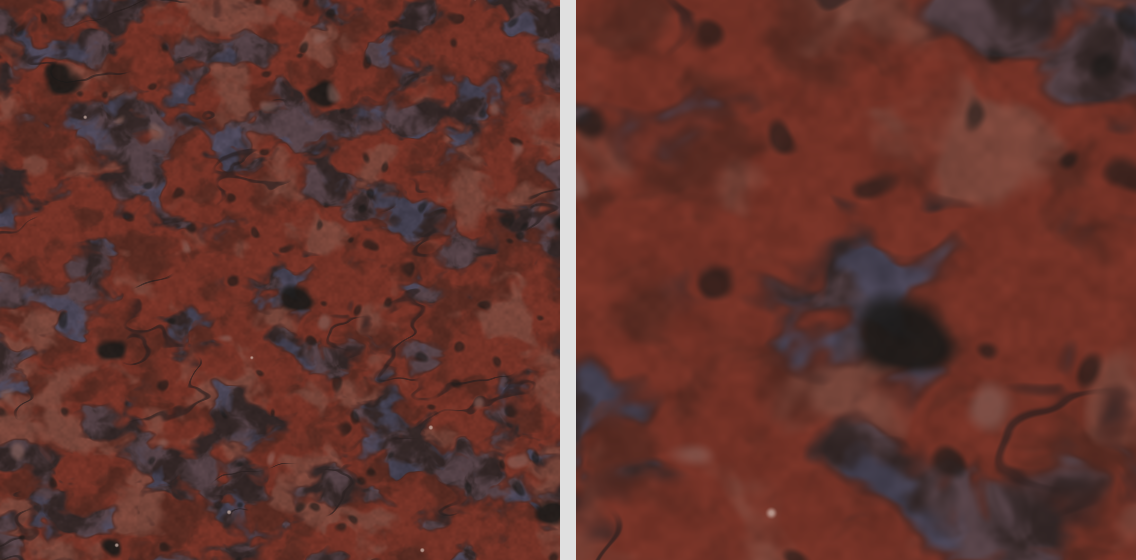
Left: the whole. Right: its middle third, enlarged.
Give the GLSL for this texture, as a WebGL 1 fragment shader.

```glsl
precision highp float;
// Polished red granite: mottled red feldspar with pink patches, smoky
// blue-grey quartz blotches, black mica grains, hairline cracks and glints.
// Warped value-noise layers are thresholded; small grains sit in jittered cells.
uniform vec2 u_resolution;

float hash(vec2 cell) {
  vec3 q = fract(vec3(cell.xyx) * 0.1031);
  q += dot(q, q.yzx + 33.33);
  return fract((q.x + q.y) * q.z);
}

float noise(vec2 p) {
  vec2 cell = floor(p);
  vec2 f = fract(p);
  f = f * f * (3.0 - 2.0 * f);
  float low = mix(hash(cell), hash(cell + vec2(1.0, 0.0)), f.x);
  float high = mix(hash(cell + vec2(0.0, 1.0)), hash(cell + 1.0), f.x);
  return mix(low, high, f.y);
}

float fbm(vec2 p) {
  float sum = 0.0;
  float weight = 0.533;
  for (int octave = 0; octave < 4; octave++) {
    sum += weight * noise(p);
    p = mat2(0.8, 0.6, -0.6, 0.8) * p * 2.03 + 17.3;
    weight *= 0.5;
  }
  return sum;
}

// Soft round grains, at most one per unit cell, with varied radius
float grains(vec2 p, float chance, float radius, float blur) {
  float cover = 0.0;
  for (int y = -1; y <= 1; y++) {
    for (int x = -1; x <= 1; x++) {
      vec2 cell = floor(p) + vec2(float(x), float(y));
      vec2 center = cell + vec2(hash(cell + 3.7), hash(cell + 91.2));
      float size = radius * mix(0.5, 1.0, hash(cell + 47.1));
      float inside = 1.0 - smoothstep(size - blur, size + blur, length(p - center));
      cover = max(cover, inside * step(hash(cell + 150.6), chance));
    }
  }
  return cover;
}

void main() {
  vec2 p = gl_FragCoord.xy / min(u_resolution.x, u_resolution.y);
  vec2 wobble = vec2(noise(p * 34.0 + 5.0), noise(p * 34.0 + 60.0)) - 0.5;
  vec2 w = p + 0.018 * wobble;

  // Red feldspar with darker mottles and paler pink crystals
  float mottle = fbm(w * vec2(19.0, 23.0) + 11.0);
  vec3 color = mix(vec3(0.345, 0.165, 0.13), vec3(0.455, 0.195, 0.15),
                   smoothstep(0.3, 0.56, mottle));
  float pink = smoothstep(0.53, 0.69, fbm(w * vec2(12.0, 14.0) + 83.0));
  color = mix(color, vec3(0.49, 0.295, 0.25), 0.8 * pink);

  // Smoky quartz, slightly flattened, with a brown rim
  float quartz = fbm(w * vec2(12.0, 16.5) + 140.0);
  color = mix(color, vec3(0.29, 0.165, 0.15), 0.75 * smoothstep(0.51, 0.59, quartz));
  float tone = fbm(w * 25.0 + 205.0);
  vec3 smoke = mix(vec3(0.185, 0.145, 0.145), vec3(0.335, 0.265, 0.29),
                   smoothstep(0.36, 0.66, tone));
  float blue = smoothstep(0.52, 0.68, fbm(w * vec2(15.0, 20.0) + 260.0));
  smoke = mix(smoke, vec3(0.29, 0.31, 0.42), 0.65 * blue);
  color = mix(color, smoke, 0.92 * smoothstep(0.56, 0.64, quartz));

  // Broken hairline cracks, rising gently to the right
  vec2 along = vec2(p.x + 0.3 * p.y, p.y - 0.25 * p.x) + 0.008 * wobble;
  float ridge = abs(fbm(along * vec2(4.0, 8.0) + 31.0) - 0.5);
  float broken = smoothstep(0.54, 0.64, fbm(p * 7.0 + 310.0));
  color = mix(color, vec3(0.16, 0.12, 0.12),
              0.65 * broken * (1.0 - smoothstep(0.003, 0.016, ridge)));

  // Black mica: a few large grains and more tiny ones
  float mica = grains(w * vec2(8.0, 9.5) + 20.0, 0.1, 0.26, 0.06);
  float flecks = grains(w * 26.0 + 70.0, 0.11, 0.27, 0.1);
  color = mix(color, vec3(0.105, 0.1, 0.095), max(0.9 * mica, 0.6 * flecks));

  // Faint fine grain, then sparse pale chips and bright glints
  float grain = noise(p * 95.0 + 9.0) + 0.6 * noise(p * 190.0 + 40.0) - 0.8;
  color *= 1.0 + 0.13 * grain;
  float chips = grains(w * 20.0 + 120.0, 0.04, 0.26, 0.12);
  color = mix(color, vec3(0.55, 0.4, 0.37), 0.55 * chips);
  float glints = grains(p * 22.0 + 180.0, 0.03, 0.075, 0.04);
  color = mix(color, vec3(0.8, 0.7, 0.66), 0.75 * glints);

  gl_FragColor = vec4(color, 1.0);
}
```
